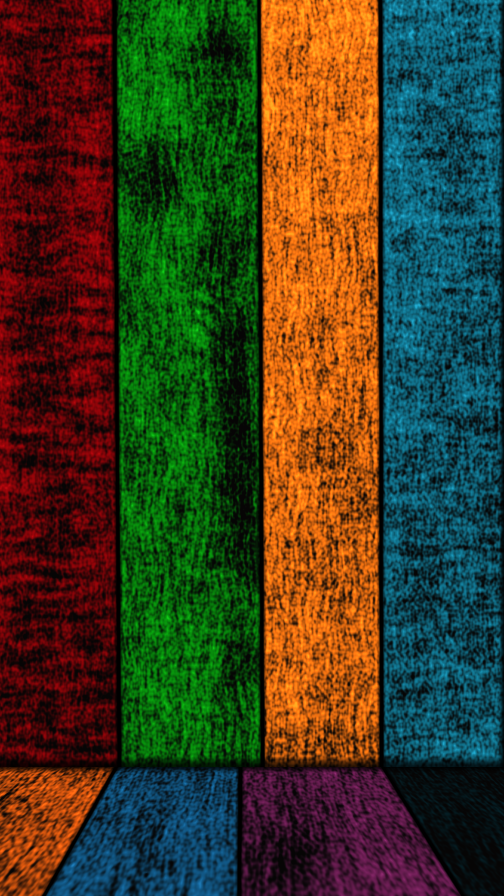
Give the GLSL for this texture, as a WebGL 2 fragment shader.

```glsl
#version 300 es
precision highp float;

uniform vec2 u_resolution;
out vec4 fragColor;

vec2 hashGradient(vec2 cell) {
  vec3 h = fract(cell.xyx * vec3(0.1031, 0.1030, 0.0973));
  h += dot(h, h.yzx + 33.33);
  float angle = 6.2832 * fract((h.x + h.y) * h.z);
  return vec2(cos(angle), sin(angle));
}

float gradientNoise(vec2 p) {
  vec2 i = floor(p), f = p - i;
  vec2 u = f * f * f * (f * (f * 6.0 - 15.0) + 10.0);
  float a = dot(hashGradient(i), f);
  float b = dot(hashGradient(i + vec2(1, 0)), f - vec2(1, 0));
  float c = dot(hashGradient(i + vec2(0, 1)), f - vec2(0, 1));
  float d = dot(hashGradient(i + vec2(1, 1)), f - vec2(1, 1));
  return 1.5 * mix(mix(a, b, u.x), mix(c, d, u.x), u.y);
}

float fbm(vec2 p) {
  float sum = 0.0, gain = 0.6;
  for (int i = 0; i < 4; i++) {
    sum += gain * gradientNoise(p);
    p = p * 2.03 + 17.3;
    gain *= 0.55;
  }
  return sum;
}

float blob(vec2 p, vec2 centre, vec2 radius) {
  vec2 d = (p - centre) / radius;
  return exp(-dot(d, d));
}

// Knot centre in xy, radii in zw
const vec4 knots[9] = vec4[9](
  vec4(0.260, 0.828, 0.045, 0.022), vec4(0.655, 0.500, 0.040, 0.028),
  vec4(0.565, 0.755, 0.016, 0.010), vec4(0.868, 0.852, 0.044, 0.034),
  vec4(0.895, 0.610, 0.034, 0.020), vec4(0.880, 0.310, 0.046, 0.036),
  vec4(0.040, 0.100, 0.050, 0.013), vec4(0.290, 0.030, 0.060, 0.013),
  vec4(0.165, 0.420, 0.045, 0.022));

void main() {
  vec2 uv = gl_FragCoord.xy / u_resolution;
  float aa = 1.0 / u_resolution.x;
  float floorLine = 0.1445;
  bool onWall = uv.y > floorLine;

  // Upright wall planks, or floor planks meeting at a vanishing point
  float depth = 0.396 - uv.y;
  float across = onWall ? uv.x : (uv.x - 0.481) / depth;
  float lift = (uv.y - floorLine) / 0.8555;
  vec3 seams = onWall ? mix(vec3(0.237, 0.521, 0.757), vec3(0.227, 0.514, 0.755), lift)
                      : vec3(-0.994, -0.016, 1.105);
  int plank = int(dot(step(seams, vec3(across)), vec3(1)));
  vec3 gaps = abs(across - seams) * (onWall ? 1.0 : depth);
  float gap = min(gaps.x, min(gaps.y, gaps.z));
  vec2 q = onWall ? uv * vec2(0.5625, 1) : vec2(across * 0.14, 0.1 / depth + 3.0);
  q += float(plank) * vec2(0.37, 1.71);

  // Layers of wood texture
  vec2 bend = 0.008 * vec2(gradientNoise(q * 14.0), gradientNoise(q * 19.0 + 5.0));
  vec2 w = q + bend;
  float weather = fbm(w * vec2(22, 11));
  float grain = gradientNoise(w * vec2(190, 18)) + 0.7 * gradientNoise(w * vec2(310, 60));
  float speckle = gradientNoise(q * vec2(290, 230)) + 0.6 * gradientNoise(q * vec2(150, 105));
  float ribs = gradientNoise(vec2(w.x * 15.0, w.y * 82.0)) + 0.6 * gradientNoise(w * vec2(48, 150));

  // Paint, and how much of it has stayed on each plank
  vec3 paint;
  float wear;
  if (onWall) {
    if (plank == 0) {
      paint = vec3(0.62, 0.015, 0.035);
      wear = 0.49 + 0.34 * ribs + 0.18 * grain + 0.3 * speckle + 0.18 * weather;
      wear += 0.22 * blob(uv, vec2(0.18, 0.82), vec2(0.03, 0.25)) + 0.25 * blob(uv, vec2(0.0, 0.6), vec2(0.025, 0.3));
      wear -= 0.08 * smoothstep(0.5, 0.2, uv.y) + 0.07 * blob(uv, vec2(0.09, 0.75), vec2(0.05, 0.4));
    } else if (plank == 1) {
      paint = vec3(0.03, 0.60, 0.05);
      wear = 0.61 + 0.12 * ribs + 0.28 * grain + 0.34 * speckle + 0.34 * weather;
      wear += 0.16 * blob(uv, vec2(0.30, 0.95), vec2(0.07, 0.12)) + 0.1 * blob(uv, vec2(0.36, 0.22), vec2(0.09, 0.12));
      wear -= 0.42 * blob(uv + bend * 3.0, vec2(0.465, 0.55), vec2(0.055, 0.13));
      wear -= 0.4 * blob(uv, vec2(0.29, 0.81), vec2(0.06, 0.035)) + 0.4 * blob(uv, vec2(0.44, 0.95), vec2(0.05, 0.025));
      wear -= 0.25 * blob(uv, vec2(0.48, 0.36), vec2(0.04, 0.2)) + 0.3 * blob(uv, vec2(0.36, 0.915), vec2(0.02, 0.02));
      wear -= 0.15 * blob(uv, vec2(0.46, 0.77), vec2(0.08, 0.09));
      // Curved saw marks
      float marks = gradientNoise(vec2(w.x * 30.0, w.y * 88.0 + 260.0 * pow(uv.x - 0.38, 2.0) + 22.0 * uv.x));
      wear += blob(uv, vec2(0.40, 0.635), vec2(0.055, 0.07)) * (0.14 + 0.5 * marks);
    } else if (plank == 2) {
      paint = vec3(1.0, 0.47, 0.07);
      wear = 0.83 + 0.15 * ribs + 0.32 * grain + 0.38 * speckle + 0.22 * weather;
      wear += 0.14 * smoothstep(0.7, 1.0, uv.y);
      wear -= 0.17 * blob(uv, vec2(0.69, 0.42), vec2(0.08, 0.14)) + 0.2 * smoothstep(0.32, 0.14, uv.y);
    } else {
      paint = vec3(0.07, 0.48, 0.59);
      wear = 0.67 + 0.27 * ribs + 0.2 * grain + 0.38 * speckle + 0.25 * weather;
      wear += 0.17 * blob(uv, vec2(0.80, 0.73), vec2(0.07, 0.2)) + 0.12 * smoothstep(0.86, 1.0, uv.y);
      wear -= 0.1 * blob(uv, vec2(0.9, 0.4), vec2(0.12, 0.18));
    }
  } else {
    paint = plank == 0 ? vec3(0.93, 0.37, 0.06) : plank == 1 ? vec3(0.07, 0.36, 0.55)
          : plank == 2 ? vec3(0.44, 0.12, 0.34) : vec3(0.02, 0.13, 0.16);
    wear = (plank == 3 ? 0.35 : 0.64) + 0.3 * grain + 0.36 * speckle + 0.25 * weather;
    wear -= plank == 2 ? 0.4 * blob(uv, vec2(0.54, 0.04), vec2(0.10, 0.06)) : 0.0;
  }

  // Knots with uneven growth rings
  for (int i = 0; i < 9; i++) {
    vec2 d = (uv + bend * 1.2 - knots[i].xy) / knots[i].zw;
    float r = length(d);
    float rings = 0.52 + 0.3 * sin(r * 8.0 + 6.0 * weather + 2.0 * d.x) + 0.4 * speckle - 0.2 * smoothstep(0.4, 0.9, r);
    wear = mix(wear, rings, 0.65 * exp(-r * r * 1.3));
  }

  float coat = smoothstep(-0.02, 1.1, wear);
  vec3 color = mix(vec3(0.022, 0.02, 0.02), paint, coat);
  color += (paint * 0.35 + 0.04) * smoothstep(0.95, 1.5, wear);

  // Worn plank edges, seams and the shaded joint with the floor
  color += paint * 0.18 * exp(-pow((gap - 0.009) / 0.003, 2.0));
  color *= mix(0.5, 1.0, smoothstep(0.002, 0.014, gap));
  color *= smoothstep(0.0038 - aa, 0.0042 + aa, gap + 0.0012 * weather);
  color *= mix(1.0, smoothstep(1.0, 0.988, uv.x), onWall ? 0.85 : 0.0);
  float joint = abs(uv.y - floorLine);
  color *= mix(0.2, 1.0, smoothstep(0.0, onWall ? 0.014 : 0.008, joint));
  fragColor = vec4(clamp(color, 0.0, 1.0), 1.0);
}
```
